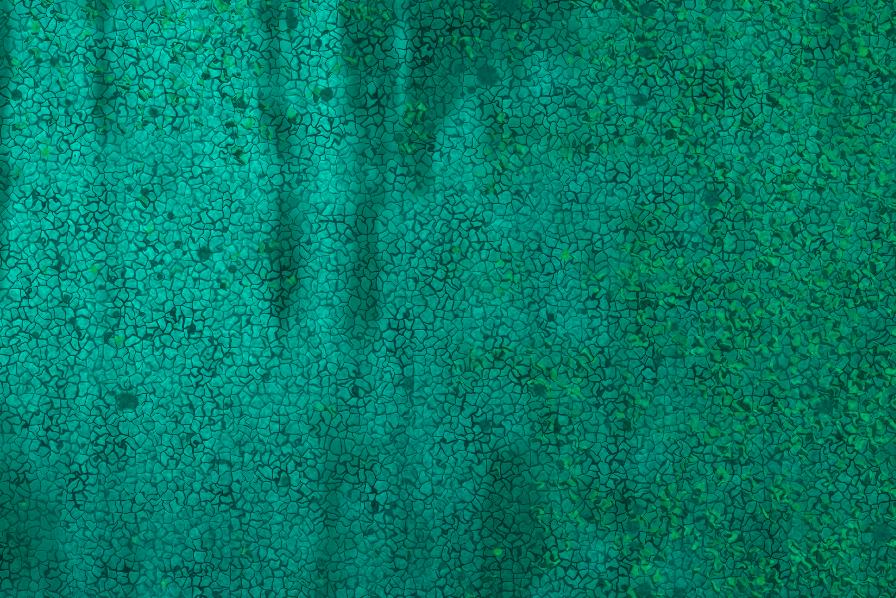
Give the GLSL for this texture, as a WebGL 1 fragment shader.

```glsl
precision highp float;
// Weathered teal paint: a fine net of cracks, green flakes with shadows,
// dark vertical stains and scattered spots. Cracks and flakes are warped
// Voronoi cells; stains and grain are value noise. One unit = canvas height.
uniform vec2 u_resolution;

vec2 hash2(vec2 p) {
  vec3 q = fract(p.xyx * vec3(0.1031, 0.1030, 0.0973));
  q += dot(q, q.yzx + 33.33);
  return fract((q.xx + q.yz) * q.zy);
}

float noise(vec2 p) {
  vec2 i = floor(p), f = fract(p);
  f = f * f * (3.0 - 2.0 * f);
  float low = mix(hash2(i).x, hash2(i + vec2(1, 0)).x, f.x);
  float high = mix(hash2(i + vec2(0, 1)).x, hash2(i + vec2(1, 1)).x, f.x);
  return mix(low, high, f.y);
}

float fbm(vec2 p) {
  float sum = 0.0, amp = 0.53;
  for (int i = 0; i < 4; i++) {
    sum += amp * noise(p);
    p = p * 2.03 + 17.3;
    amp *= 0.5;
  }
  return sum;
}

// x: distance to the cell border, y: cell random, zw: vector to the cell centre
vec4 cells(vec2 p) {
  vec2 base = floor(p), nearest = vec2(0.0), id = base;
  float best = 9.0;
  for (int j = -1; j <= 1; j++) for (int i = -1; i <= 1; i++) {
    vec2 c = base + vec2(i, j);
    vec2 r = c + 0.1 + 0.8 * hash2(c) - p;
    float d = dot(r, r);
    if (d < best) { best = d; nearest = r; id = c; }
  }
  float border = 9.0;
  for (int j = -2; j <= 2; j++) for (int i = -2; i <= 2; i++) {
    vec2 c = base + vec2(i, j);
    vec2 r = c + 0.1 + 0.8 * hash2(c) - p;
    vec2 gap = r - nearest;
    if (dot(gap, gap) > 0.0001)
      border = min(border, dot(0.5 * (r + nearest), normalize(gap)));
  }
  return vec4(border, hash2(id + 71.0).y, nearest);
}

// Coverage of ragged round spots, at most one per grid square
float spots(vec2 p, float scale, float chance, float size) {
  vec2 q = p * scale, base = floor(q);
  float cover = 0.0;
  float ragged = (fbm(p * 70.0) - 0.5) * 0.13;
  for (int j = -1; j <= 1; j++) for (int i = -1; i <= 1; i++) {
    vec2 c = base + vec2(i, j);
    vec2 pick = hash2(c + 31.0);
    float radius = size * (0.3 + 0.7 * pick.y * pick.y);
    float d = length(q - c - hash2(c + 5.0)) + ragged - radius;
    cover = max(cover, step(pick.x, chance) * smoothstep(0.03, -0.03, d));
  }
  return cover;
}

void main() {
  vec2 p = gl_FragCoord.xy / u_resolution.y;
  float x = gl_FragCoord.x / u_resolution.x;
  float px = 1.0 / u_resolution.y;
  float broad = fbm(p * 3.0 + 4.0);
  float patchy = fbm(p * 13.0);
  float grain = noise(p * 310.0) * 0.6 + noise(p * 150.0 + 9.0) * 0.4 - 0.5;

  // Paint: brightest at the left, greener to the right, darker at the foot
  float glow = exp(-dot((p - vec2(0.2, 0.68)) * vec2(0.9, 1.6), (p - vec2(0.2, 0.68)) * vec2(0.9, 1.6)));
  float green = smoothstep(0.3, 1.0, x + 0.7 * (patchy - 0.5));
  vec3 color = mix(vec3(0.0, 0.62, 0.55), vec3(0.0, 0.585, 0.465), green);
  float streaky = fbm(vec2(p.x * 22.0, p.y * 1.6));
  color *= 0.86 + 0.25 * glow + 0.3 * (broad - 0.5) + 0.22 * (streaky - 0.5);
  color *= 0.88 + 0.12 * smoothstep(0.0, 0.5, p.y);

  // Vertical stains, broken into speckle, densest around the middle
  float middle = exp(-pow((x - 0.5) / 0.2, 2.0));
  float run = fbm(vec2(p.x * 13.0 + 3.0, p.y * 1.9 + 8.0)) + 0.14 * middle;
  float stain = smoothstep(0.54, 0.8, run + 0.4 * (patchy - 0.5) + 0.22 * grain);
  color = mix(color, vec3(0.0, 0.37, 0.30), 0.8 * stain);

  // Crack net with a lit lower rim
  vec2 warp = vec2(noise(p * 95.0), noise(p * 95.0 + 40.0)) - 0.5;
  vec2 net = p * 62.0 + warp * 0.75;
  vec4 plate = cells(net);
  float width = 0.05 + 0.07 * noise(p * 30.0);
  float soft = 62.0 * px * 0.5;
  float crack = 1.0 - smoothstep(width - soft, width + soft, plate.x);
  float rim = smoothstep(0.3, 0.1, plate.x) * dot(normalize(plate.zw + 0.001), vec2(0.6, -0.8));
  color *= 1.0 + 0.08 * (plate.y - 0.5) + 0.10 * rim;
  color *= 1.0 - crack * (0.22 + 0.38 * noise(p * 24.0 + 6.0));

  // Lifted flakes: green face, dark shadow on the lower left
  float density = 0.55 * smoothstep(0.5, 1.0, x) + 0.3 * smoothstep(0.6, 1.1, p.y) * smoothstep(0.5, 0.1, abs(x - 0.15));
  density = clamp(density + 1.1 * (patchy - 0.52) * smoothstep(0.0, 0.7, x + 0.3 * p.y), 0.0, 0.6);
  vec4 flake = cells(p * 74.0 + warp * 1.3 + 50.0);
  float lifted = smoothstep(0.0, 0.05, density - flake.y);
  float side = dot(flake.zw, vec2(0.7, 0.7));
  float face = lifted * smoothstep(0.03, 0.2, flake.x) * smoothstep(0.2, 0.0, side);
  float shade = lifted * smoothstep(0.08, 0.32, side);
  color = mix(color, vec3(0.0, 0.63, 0.33) * (0.85 + 0.3 * plate.y), 0.72 * face);
  color = mix(color, vec3(0.0, 0.26, 0.19), 0.75 * shade);

  // Dark spots in loose clusters, and a few pale green chips
  float cluster = smoothstep(0.42, 0.6, fbm(p * 3.5 + 21.0)) * smoothstep(1.0, 0.6, x);
  float dark = max(spots(p, 9.0, 0.13, 0.16), spots(p + 3.0, 22.0, 0.32 * cluster, 0.27));
  color = mix(color, vec3(0.0, 0.34, 0.29), 0.85 * dark);
  color = mix(color, vec3(0.02, 0.68, 0.31), 0.8 * spots(p + 8.0, 13.0, 0.07, 0.12));

  color *= 1.0 + 0.42 * grain;
  gl_FragColor = vec4(clamp(color, 0.0, 1.0), 1.0);
}
```
